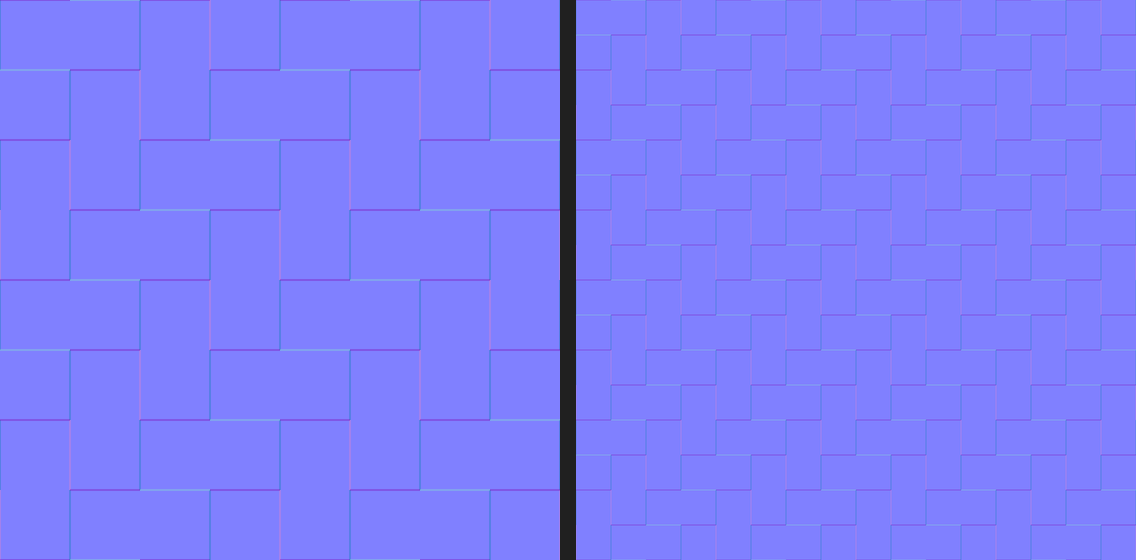
Left: one tile. Right: repeated 2 by 2.
A WebGL 2 fragment shader for this texture map:

```glsl
#version 300 es
precision highp float;
// Normal map of a flat herringbone floor: bricks of 1 x 2 cells on an 8 x 8 grid.
// Each cell's diagonal number, modulo 4, names its half of a brick, and so
// which hairline bevel lies on its left and top sides.
uniform vec2 u_resolution;
out vec4 outColor;

// Share of one pixel covered by a line of the given width, centred at distance 0.
float lineCoverage(float distance, float width, float pixel) {
    float low = max(distance - 0.5 * pixel, -0.5 * width);
    float high = min(distance + 0.5 * pixel, 0.5 * width);
    return clamp((high - low) / pixel, 0.0, 1.0);
}

// 0: left half, 1: right half, 2: upper half, 3: lower half of a brick.
int brickPart(float column, float row) {
    return int(mod(column + row + 0.5, 4.0));
}

void main() {
    // Grid coordinates, with rows counted downwards.
    vec2 uv = gl_FragCoord.xy / u_resolution;
    vec2 grid = vec2(uv.x, 1.0 - uv.y) * 8.0;
    vec2 pixel = 8.0 / u_resolution;
    vec2 cell = floor(grid);
    vec2 nearestLine = floor(grid + 0.5);
    vec2 toLine = grid - nearestLine;

    const float strongBevel = 0.0091;
    const float softBevel = 0.0079;
    vec3 color = vec3(0.503, 0.502, 1.0);

    // Left sides: teal at brick ends, pink between upright bricks.
    int part = brickPart(nearestLine.x, cell.y);
    if (part != 1) {
        bool soft = part == 3;
        vec3 bevel = soft ? vec3(1.0, 0.51, 0.75) : vec3(0.0, 0.5, 0.68);
        float width = soft ? softBevel : strongBevel;
        color = mix(color, bevel, lineCoverage(toLine.x, width, pixel.x));
    }

    // Top sides: purple at brick ends, pale green between lying bricks.
    part = brickPart(cell.x, nearestLine.y);
    if (part != 3) {
        bool soft = part == 1;
        vec3 bevel = soft ? vec3(0.51, 1.0, 0.75) : vec3(0.5, 0.0, 0.68);
        float width = soft ? softBevel : strongBevel;
        color = mix(color, bevel, lineCoverage(toLine.y, width, pixel.y));
    }

    outColor = vec4(color, 1.0);
}
```
